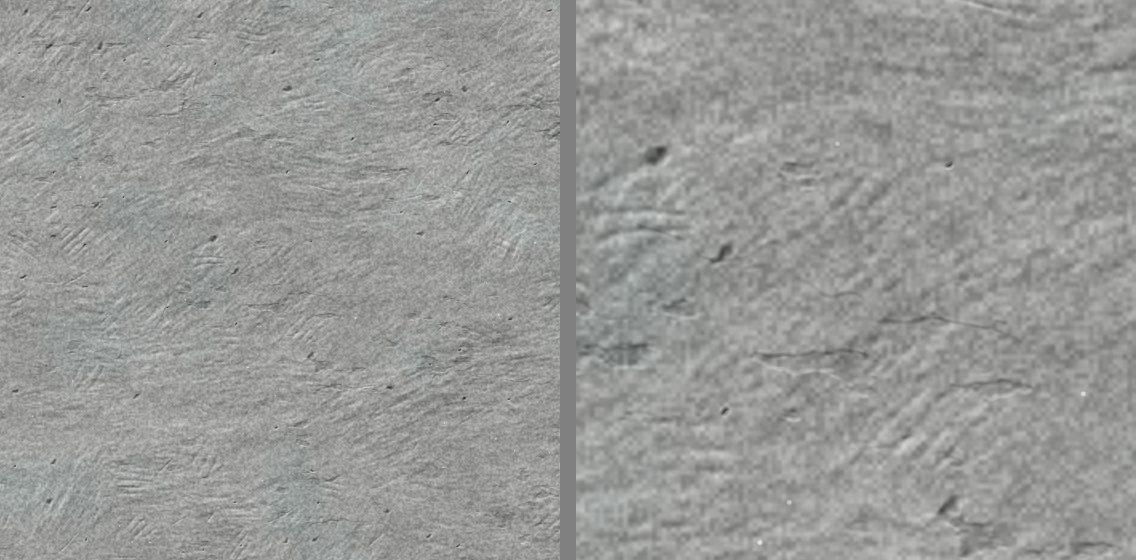
Left, the full canvas; right, a detail of the centre.
Write a Shadertoy shader that draws this texture.

```glsl
#define BASE_COLOR vec3(0.607, 0.611, 0.599)
#define COOL_TINT vec3(0.97, 1.0, 1.01)
#define PATCH_GRID 5.5
#define MARK_GRID 8.0
#define PIT_GRID 15.0
#define RELIEF 0.25
#define MOTTLE 0.10
#define GRAIN 0.14
#define LIGHT_DIR vec2(-0.45, 0.89)

float hash(vec2 p) {
    vec3 q = fract(vec3(p.xyx) * 0.1031);
    q += dot(q, q.yzx + 33.33);
    return fract((q.x + q.y) * q.z);
}
vec2 hash2(vec2 p) { return vec2(hash(p + 11.0), hash(p + 47.0)); }

float noise(vec2 p) {
    vec2 i = floor(p), f = fract(p);
    f = f * f * (3.0 - 2.0 * f);
    return mix(mix(hash(i), hash(i + vec2(1, 0)), f.x),
               mix(hash(i + vec2(0, 1)), hash(i + vec2(1, 1)), f.x), f.y);
}

float fbm(vec2 p) {
    float sum = 0.0, amp = 0.53;
    for (int i = 0; i < 4; i++, amp *= 0.5) {
        sum += amp * noise(p);
        p = mat2(1.6, 1.2, -1.2, 1.6) * p + 17.3;
    }
    return sum;
}

// Coordinates along and across a direction
vec2 alongAcross(vec2 p, float angle) {
    vec2 dir = vec2(cos(angle), sin(angle));
    return vec2(dot(p, dir), dot(p, vec2(-dir.y, dir.x)));
}

// Trowel drag marks, each patch with its own direction
float trowelStrokes(vec2 p) {
    vec2 q = p * PATCH_GRID + 0.7 * vec2(noise(p * 9.0), noise(p * 9.0 + 40.0));
    float sum = 0.0, total = 0.0;
    for (int k = 0; k < 9; k++) {
        vec2 cell = floor(q) + vec2(k % 3 - 1, k / 3 - 1);
        vec2 d = q - cell - hash2(cell);
        float weight = exp(-14.0 * dot(d, d));
        vec2 s = alongAcross(p, mix(-0.15, 1.1, hash(cell + 7.0))) + hash(cell) * 9.0;
        sum += weight * (noise(s * vec2(27, 85)) + 0.5 * noise(s * vec2(75, 200)));
        total += weight;
    }
    return sum / (total + 1e-5) * mix(0.3, 1.7, noise(p * 11.0 + 5.0));
}

// Groups of short parallel grooves, and thin bent scratches
float toolMarks(vec2 p) {
    vec2 q = p * MARK_GRID;
    float depth = 0.0, wobble = noise(p * 35.0), ragged = noise(p * 60.0);
    for (int k = 0; k < 9; k++) {
        vec2 cell = floor(q) + vec2(k % 3 - 1, k / 3 - 1);
        vec2 s = alongAcross((q - cell - hash2(cell + 3.0)) / MARK_GRID, mix(-0.6, 1.2, hash(cell + 21.0)));
        float size = mix(0.018, 0.045, hash(cell + 31.0));
        float mask = 1.0 - smoothstep(0.3, 1.0, length(s / size) + 0.9 * ragged - 0.4);
        float teeth = 0.5 + 0.5 * sin(s.y * mix(340.0, 540.0, hash(cell + 9.0)) + 3.5 * wobble);
        depth += step(hash(cell + 61.0), 0.65) * mask * teeth * teeth;

        s = alongAcross((q - cell - hash2(cell + 5.0)) / MARK_GRID, mix(-0.7, 1.2, hash(cell + 71.0)));
        s.y += 6.0 * (hash(cell + 2.0) - 0.5) * s.x * s.x + 0.004 * wobble;
        float ends = 1.0 - smoothstep(0.3, 1.0, abs(s.x) / mix(0.01, 0.045, hash(cell + 15.0)));
        depth += step(hash(cell + 81.0), 0.4) * ends * ragged * exp(-s.y * s.y / 2.5e-6);
    }
    return depth;
}

// Ragged holes in loose clusters
float pits(vec2 p) {
    vec2 q = p * PIT_GRID, cell = floor(q);
    vec2 d = (q - cell - mix(vec2(0.25), vec2(0.75), hash2(cell))) / PIT_GRID;
    d += 0.006 * (vec2(noise(p * 130.0), noise(p * 130.0 + 50.0)) - 0.5);
    d = alongAcross(d, hash(cell + 4.0)) * vec2(0.6, 1.2);
    float radius = mix(0.0015, 0.005, pow(hash(cell + 13.0), 2.0));
    float present = step(hash(cell + 91.0), 0.6 * noise(cell * 0.35 + 8.0));
    return present * (1.0 - smoothstep(0.2, 1.6, length(d) / radius));
}

// Small crumbled chips, flattened sideways
float chips(vec2 p) {
    return smoothstep(0.62, 0.76, fbm(p * vec2(30, 62))) * smoothstep(0.4, 0.75, noise(p * 9.0 + 25.0));
}

// Broken lips where one plaster layer ends on another
float layerLips(vec2 p) {
    return smoothstep(0.5, 0.514, fbm(p * 7.0 + 31.0)) * smoothstep(0.5, 0.7, noise(p * 14.0 + 60.0));
}

float height(vec2 p) {
    return trowelStrokes(p) + 0.45 * layerLips(p) - 0.55 * toolMarks(p) - 0.9 * pits(p) - 0.6 * chips(p);
}

void mainImage(out vec4 fragColor, in vec2 fragCoord) {
    vec2 p = fragCoord / iResolution.y + 3.0;
    // Relief lit from the upper left
    vec2 offset = LIGHT_DIR * 0.0012;
    float tone = RELIEF * clamp(height(p - offset) - height(p + offset), -0.7, 0.5);
    // Cloudy stains, sideways smears and sandy grain
    tone += MOTTLE * (fbm(p * 6.0) + fbm(p * vec2(11, 28) + 70.0) - 1.0);
    tone += GRAIN * (noise(p * 350.0) + 0.5 * noise(p * 180.0) - 0.75);
    // Shadowed hollows and rare pale specks
    tone -= 0.25 * pow(pits(p), 1.5) + 0.06 * chips(p);
    vec2 q = p * 40.0, cell = floor(q);
    float speck = length(fract(q) - mix(vec2(0.2), vec2(0.8), hash2(cell)));
    tone += 0.2 * step(hash(cell + 19.0), 0.02) * (1.0 - smoothstep(0.03, 0.08, speck));
    float cool = smoothstep(0.5, 0.75, fbm(p * 8.0 + 90.0));
    fragColor = vec4(clamp((BASE_COLOR + tone) * mix(vec3(1.0), COOL_TINT, cool), 0.0, 1.0), 1.0);
}
```
